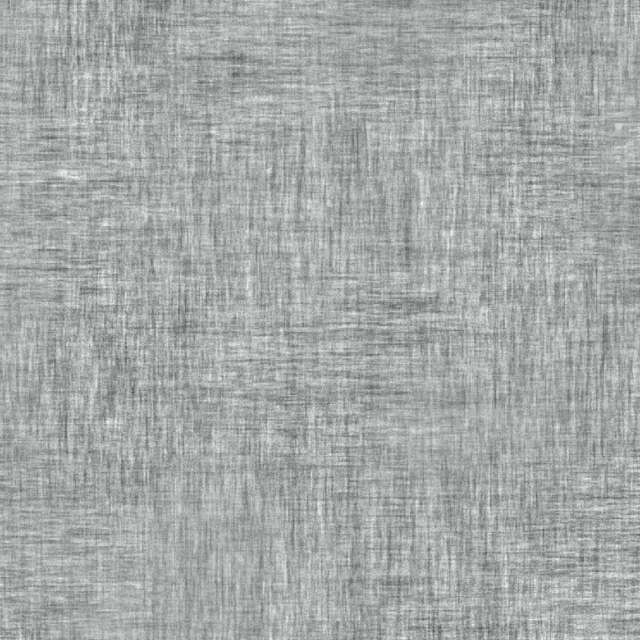
Give the GLSL for this texture, as a WebGL 2 fragment shader.

```glsl
#version 300 es
precision highp float;
// Worn grey linen: fine horizontal weft and vertical warp streaks.
// Stretched value noise forms the threads; a loose, ragged checker decides
// which direction leads in each patch. Slubs and grain finish the cloth.

#define BASE_GREY vec3(0.651, 0.655, 0.655)
#define CONTRAST 0.122
#define THREADS 310.0
#define MINOR_WEIGHT 0.52
#define PATCH_SCALE 5.0
#define PATCH_RAGGED 0.05
#define DARK_FIBRES 0.60
#define SLUB_AMOUNT 0.75
#define GRAIN_AMOUNT 0.58
#define GRAIN_SCALE 500.0
#define TONE_AMOUNT 0.13

uniform vec2 u_resolution;
out vec4 fragColor;

const float TAU = 6.2831853;

// Integer hash of a lattice cell, from -1 to 1
float hash(ivec2 cell, uint seed) {
    uvec2 c = uvec2(cell);
    uint h = c.x * 1597334673u ^ c.y * 3812015801u ^ seed * 2798796415u;
    h = (h ^ (h >> 16u)) * 2146121005u;
    h = (h ^ (h >> 15u)) * 2221713035u;
    h ^= h >> 16u;
    return float(h >> 8u) / 8388608.0 - 1.0;
}

// Smooth value noise, from -1 to 1
float noise(vec2 p, uint seed) {
    ivec2 cell = ivec2(floor(p));
    vec2 f = fract(p);
    f = f * f * (3.0 - 2.0 * f);
    float low = mix(hash(cell, seed), hash(cell + ivec2(1, 0), seed), f.x);
    float high = mix(hash(cell + ivec2(0, 1), seed), hash(cell + ivec2(1, 1), seed), f.x);
    return mix(low, high, f.y);
}

// Threads running along x: bands, fibres of three lengths, sparse dark lines
float threads(vec2 p, uint seed) {
    float bands = noise(p * vec2(5.0, 0.15 * THREADS), seed);
    float longFibres = noise(p * vec2(9.0, 0.6 * THREADS), seed + 1u);
    float fibres = noise(p * vec2(24.0, THREADS), seed + 2u);
    float shortFibres = noise(p * vec2(85.0, 1.2 * THREADS), seed + 3u);
    float line = noise(p * vec2(13.0, 0.9 * THREADS), seed + 4u);
    float dark = smoothstep(0.4, 0.8, line);
    return 0.22 * bands + 0.40 * longFibres + 0.58 * fibres
         + 0.58 * shortFibres - DARK_FIBRES * (dark - 0.1);
}

// Bright thickened knots, stretched along x
float slubs(vec2 p, uint seed) {
    float knot = noise(p * vec2(60.0, 170.0), seed);
    float cluster = noise(p * vec2(9.0, 16.0), seed + 1u);
    return smoothstep(0.4, 0.8, knot) * smoothstep(-0.3, 0.6, cluster);
}

// Share of the vertical warp: 0 where the weft leads, 1 where the warp leads
float warpShare(vec2 p) {
    vec2 ragged = vec2(noise(p * vec2(14.0, 90.0), 30u),
                       noise(p * vec2(90.0, 14.0), 31u));
    vec2 q = p + PATCH_RAGGED * ragged;
    float checker = cos(TAU * q.x) * cos(TAU * 1.9 * (q.y - 0.42));
    float drift = noise(q * PATCH_SCALE, 32u) + 0.5 * noise(q * PATCH_SCALE * 2.3, 33u);
    return smoothstep(-0.55, 0.55, checker + 0.8 * drift);
}

void main() {
    vec2 p = gl_FragCoord.xy / min(u_resolution.x, u_resolution.y);

    // Weave both directions, with one leading in each patch
    float warp = warpShare(p);
    float weftWeight = mix(1.0, MINOR_WEIGHT, warp);
    float warpWeight = mix(MINOR_WEIGHT, 1.0, warp);
    float cloth = weftWeight * threads(p, 1u) + warpWeight * threads(p.yx, 11u);

    // Knots, fine grain and uneven wear
    float knots = mix(slubs(p, 21u), slubs(p.yx, 24u), warp);
    float grain = noise(p * GRAIN_SCALE, 40u);
    float wear = 1.0 + 0.25 * noise(p * 6.0, 41u);
    float tone = noise(p * 8.0, 42u) + 0.6 * noise(p * 21.0, 43u);

    float shade = wear * (cloth + GRAIN_AMOUNT * grain) + SLUB_AMOUNT * (knots - 0.05);
    shade += TONE_AMOUNT * tone;
    fragColor = vec4(clamp(BASE_GREY + CONTRAST * shade, 0.0, 1.0), 1.0);
}
```
